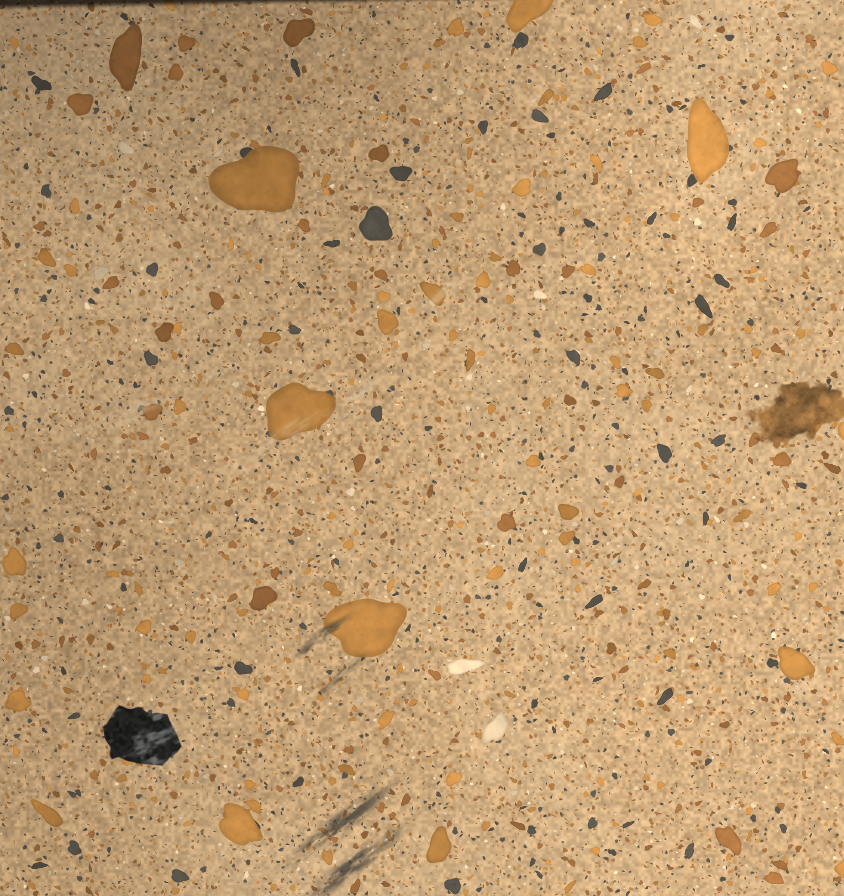
Reproduce this texture procedurally as a WebGL 2 fragment shader.

```glsl
#version 300 es
precision highp float;
// Sandy stone slab with scattered pebbles, fine grit, pale scratches and charcoal smudges.

uniform vec2 u_resolution;
out vec4 fragColor;

const vec3 SAND     = vec3(0.775, 0.640, 0.472);
const vec3 OCHRE    = vec3(0.735, 0.510, 0.250);
const vec3 RUST     = vec3(0.590, 0.390, 0.210);
const vec3 SLATE    = vec3(0.300, 0.290, 0.265);
const vec3 PALE     = vec3(0.880, 0.780, 0.630);
const vec3 CHARCOAL = vec3(0.130, 0.130, 0.125);
const vec3 PIT      = vec3(0.480, 0.340, 0.190);

const float GRAIN_CELLS    = 290.0;
const float GRAIN_CONTRAST = 0.36;
const float SCRATCH_ALPHA  = 0.50;
const float SMUDGE_ALPHA   = 0.80;
const vec2  DARK_STONE_POS = vec2(0.158, 0.178);
const vec2  PIT_POS        = vec2(0.890, 0.540);

vec4 hash4(vec2 p) {
    vec4 q = fract(p.xyxy * vec4(0.1031, 0.1030, 0.0973, 0.1099));
    q += dot(q, q.wzxy + 33.33);
    return fract((q.xxyz + q.yzzw) * q.zywx);
}

float noise(vec2 p) {
    vec2 i = floor(p), f = fract(p);
    f = f * f * (3.0 - 2.0 * f);
    return mix(mix(hash4(i).x, hash4(i + vec2(1, 0)).x, f.x),
               mix(hash4(i + vec2(0, 1)).x, hash4(i + vec2(1, 1)).x, f.x), f.y);
}

float fbm(vec2 p) {
    return 0.55 * noise(p) + 0.30 * noise(p * 2.1 + 7.3) + 0.15 * noise(p * 4.3 + 3.1);
}

vec2 rotate(vec2 p, float a) {
    return vec2(cos(a) * p.x + sin(a) * p.y, cos(a) * p.y - sin(a) * p.x);
}

// Cumulative shares choose ochre, rust, slate; the rest is pale.
vec3 stoneColour(float pick, vec3 shares) {
    if (pick < shares.x) return OCHRE;
    if (pick < shares.y) return RUST;
    return pick < shares.z ? SLATE : PALE;
}

// One jittered grid of irregular stones; radius is a range in cell units.
vec3 addStones(vec3 ground, vec2 p, float cells, float density, vec2 radius, vec3 shares, float seed) {
    vec2 g = p * cells, home = floor(g);
    float soft = 0.8 * cells / u_resolution.y;
    for (int j = -1; j <= 1; j++)
    for (int i = -1; i <= 1; i++) {
        vec2 cell = home + vec2(i, j);
        vec4 place = hash4(cell + seed), look = hash4(cell + seed + 51.7);
        if (place.z > density) continue;
        vec2 q = rotate(g - cell - 0.15 - 0.7 * place.xy, 0.9 + 3.6 * (look.x - 0.5));
        q.y *= 1.1 + 1.5 * look.y * look.y;
        float a = atan(q.y, q.x);
        float outline = 1.0 + 0.13 * sin(2.0 * a + 6.3 * look.z) + 0.12 * sin(3.0 * a + 40.0 * look.w)
                      + 0.06 * sin(5.0 * a + 25.0 * look.z);
        float size = mix(radius.x, radius.y, place.w * place.w);
        float d = length(q) / outline - size;
        vec3 tint = stoneColour(look.w, shares) * (0.88 + 0.26 * look.z);
        tint *= 0.92 + 0.18 * fbm(p * 75.0);
        tint *= 1.0 - 0.13 * smoothstep(-0.3 * size, 0.0, d);
        ground = mix(ground, tint, 0.92 * smoothstep(soft, -soft, d));
    }
    return ground;
}

// Soft broken stroke; size holds half length and half width.
float streak(vec2 p, vec2 centre, float angle, vec2 size) {
    vec2 q = rotate(p - centre, angle);
    float body = smoothstep(1.0, 0.25, length(q / size));
    return body * smoothstep(0.25, 0.70, fbm(q * vec2(45.0, 150.0) + centre * 90.0));
}

void main() {
    vec2 p = gl_FragCoord.xy / u_resolution.y;
    float pixel = 1.0 / u_resolution.y;

    // Sand ground with fine grain
    float grain = 0.65 * noise(p * GRAIN_CELLS) + 0.35 * noise(p * GRAIN_CELLS * 0.5 + 19.0) - 0.5;
    vec3 colour = SAND * (1.0 + GRAIN_CONTRAST * grain);
    colour = mix(colour, PALE, 0.22 * smoothstep(0.45, 0.8, fbm(p * 5.0 + 2.0)));

    // Grit to large pebbles
    colour = addStones(colour, p, 170.0, 0.38, vec2(0.14, 0.40), vec3(0.15, 0.62, 0.84), 11.0);
    colour = addStones(colour, p, 85.0, 0.40, vec2(0.12, 0.38), vec3(0.30, 0.72, 0.90), 83.0);
    colour = addStones(colour, p, 34.0, 0.26, vec2(0.14, 0.36), vec3(0.38, 0.74, 0.95), 137.0);
    colour = addStones(colour, p, 13.0, 0.24, vec2(0.13, 0.30), vec3(0.62, 0.88, 0.95), 211.0);
    colour = addStones(colour, p, 4.5, 0.22, vec2(0.13, 0.20), vec3(0.85, 1.0, 1.0), 307.0);

    // Pale scratches
    for (int k = 0; k < 6; k++) {
        float i = float(k);
        vec2 centre = vec2(0.13 + 0.09 * i, 0.58 + 0.10 * sin(2.2 * i - 0.5));
        float s = streak(p, centre, 0.45 + 0.06 * i, mix(vec2(0.11, 0.014), vec2(0.035, 0.008), i / 5.0));
        colour = mix(colour, PALE * 0.98, SCRATCH_ALPHA * s);
    }

    // Charcoal smudges in two pairs
    for (int k = 0; k < 4; k++) {
        float pair = floor(float(k) / 2.0), second = mod(float(k), 2.0);
        vec2 centre = vec2(0.36 + 0.02 * pair + 0.015 * second, 0.29 - 0.21 * pair - 0.045 * second);
        float s = streak(p, centre, 0.65, vec2(0.05 + 0.045 * pair, 0.010 + 0.005 * pair));
        colour = mix(colour, SLATE * 0.85, SMUDGE_ALPHA * s);
    }

    // Angular dark stone with pale facets
    vec2 q = p - DARK_STONE_POS;
    float edge = -1.0;
    for (int k = 0; k < 6; k++) {
        float a = 1.047 * float(k) + 0.35;
        edge = max(edge, dot(q, vec2(cos(a), sin(a))) - 0.036 - 0.007 * sin(4.3 * float(k)));
    }
    edge += 0.006 * (noise(p * 90.0) - 0.5);
    float facet = smoothstep(0.52, 0.75, fbm(rotate(q, 0.4) * vec2(40.0, 80.0) + 5.0));
    colour = mix(colour, CHARCOAL + 0.27 * facet + 0.12 * grain, smoothstep(pixel, -pixel, edge));

    // Crumbled brown pit
    q = rotate(p - PIT_POS, 0.25) / vec2(0.050, 0.028);
    float pitMask = smoothstep(1.1, 0.85, length(q) + 0.9 * (fbm(p * 65.0) - 0.5));
    colour = mix(colour, PIT * (0.45 + 1.15 * fbm(p * 85.0 + 9.0)), 0.9 * pitMask);

    // Uneven light and dark upper rim
    float light = 0.94 + 0.13 * smoothstep(0.0, 0.85, p.x) - 0.14 * smoothstep(0.7, 1.0, p.y) * (1.0 - p.x);
    light += 0.14 * (fbm(p * 2.6 + 4.0) - 0.5);
    float rim = smoothstep(0.992, 1.0, p.y + 0.004 - 0.018 * p.x);
    fragColor = vec4(clamp(colour * light * (1.0 - 0.7 * rim), 0.0, 1.0), 1.0);
}
```
